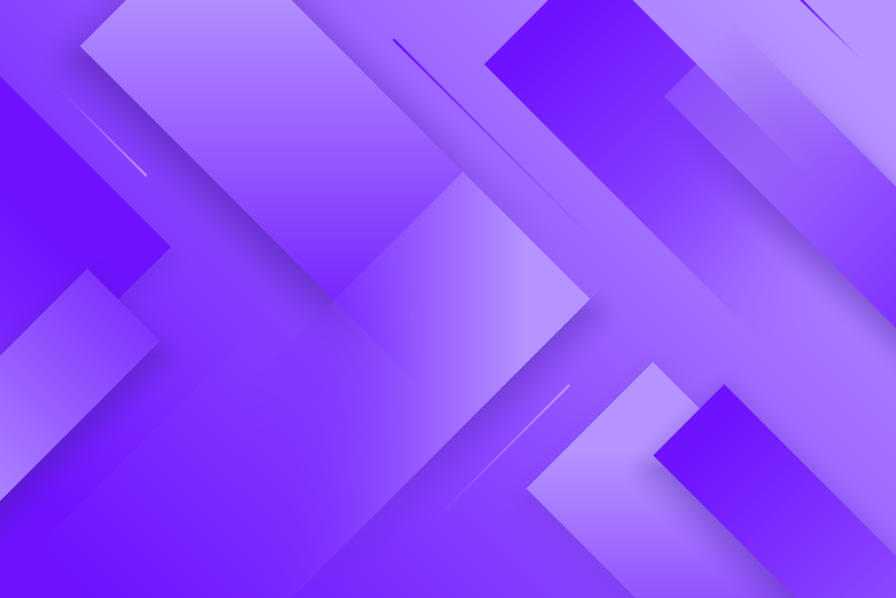
This background is drawn by a WebGL 1 fragment shader. Its source:

```glsl
precision highp float;
// Overlapping diagonal panels in violet tints, with soft drop shadows and thin streaks.
// Panels are boxes in 45 degree axes: x runs down-right, y runs up-right.
// Every fill is one deep-to-light ramp, driven by a gradient along a chosen axis.

uniform vec2 u_resolution;

const vec3 DEEP = vec3(0.43, 0.07, 1.0);
const vec3 LIGHT = vec3(0.71, 0.58, 1.0);
const vec3 SHADE = vec3(0.29, 0.13, 0.64);
const float FAR = 4.0;

vec3 tint(float t) {
  return mix(DEEP, LIGHT, clamp(t, 0.0, 1.0));
}

// Signed distance to a box given by its corners in diagonal axes
float boxDistance(vec2 q, vec2 lo, vec2 hi) {
  vec2 d = max(lo - q, q - hi) * 0.7071;
  return length(max(d, 0.0)) + min(max(d.x, d.y), 0.0);
}

float coverage(float d) {
  return clamp(0.5 - d * u_resolution.y, 0.0, 1.0);
}

// Blurred shadow, dropped straight down by the given amount
vec3 shadow(vec3 col, vec2 q, vec2 lo, vec2 hi, float drop, float blur, float strength) {
  float d = boxDistance(q - vec2(drop, -drop), lo, hi);
  float fall = 1.0 - smoothstep(-blur, blur, d);
  return mix(col, SHADE, strength * fall);
}

vec3 panel(vec3 col, vec2 q, vec2 lo, vec2 hi, float t, float alpha) {
  return mix(col, tint(t), alpha * coverage(boxDistance(q, lo, hi)));
}

// Thin line that fades from head to tail
vec3 streak(vec3 col, vec2 p, vec2 head, vec2 tail, vec3 ink) {
  vec2 axis = tail - head;
  float h = clamp(dot(p - head, axis) / dot(axis, axis), 0.0, 1.0);
  float d = length(p - head - axis * h) - mix(0.0022, 0.0008, h);
  return mix(col, ink, (1.0 - h) * coverage(d));
}

void main() {
  // Canvas is 1.5 wide and 1 high, with y measured downward
  vec2 p = gl_FragCoord.xy / u_resolution * vec2(1.5, 1.0);
  p.y = 1.0 - p.y;
  vec2 q = vec2(p.x + p.y, p.x - p.y);
  vec2 lo, hi;

  // Backdrop
  vec3 col = tint(0.37 + 0.48 * q.y);

  // Streaks
  col = streak(col, p, vec2(0.660, 0.067), vec2(1.0, 0.407), DEEP);
  col = streak(col, p, vec2(1.342, 0.0), vec2(1.445, 0.103), DEEP);
  col = streak(col, p, vec2(0.244, 0.293), vec2(0.09, 0.139), LIGHT);
  col = streak(col, p, vec2(0.952, 0.645), vec2(0.72, 0.877), LIGHT);

  // Dark panel at the left edge
  lo = vec2(-FAR, -FAR);
  hi = vec2(0.699, -0.127);
  col = shadow(col, q, lo, hi, 0.02, 0.04, 0.2);
  col = panel(col, q, lo, hi, -0.6 * (q.y + 0.3), 1.0);

  // Light panel at the lower left
  lo = vec2(0.595, -FAR);
  hi = vec2(0.838, -0.303);
  col = shadow(col, q, lo, hi, 0.025, 0.05, 0.6);
  col = panel(col, q, lo, hi, 0.27 - 1.1 * (q.y + 0.303), 1.0);

  // Deep panel along the bottom left
  col = panel(col, q, vec2(0.977, -FAR), vec2(1.488, -0.137), 0.38 + 0.44 * q.y, 1.0);

  // Large upper band
  lo = vec2(0.211, 0.057);
  hi = vec2(1.44, 0.488);
  col = shadow(col, q, lo, hi, 0.025, 0.075, 0.75 * (1.0 - smoothstep(0.9, 1.45, q.x)));
  col = panel(col, q, lo, hi, 0.95 - 1.55 * p.y, 1.0);

  // Central panel, dissolving toward the left
  lo = vec2(1.062, -FAR);
  hi = vec2(1.488, 0.488);
  col = shadow(col, q, lo, hi, 0.025, 0.055, 0.5 * smoothstep(0.45, 0.9, p.x) * step(hi.x, q.x));
  float ramp = pow(clamp((p.x - 0.1) / 0.78, 0.0, 1.0), 2.2);
  col = panel(col, q, lo, hi, ramp, smoothstep(0.38, 0.74, p.x));

  // Dark upper right band, melting into the backdrop
  lo = vec2(0.918, 0.703);
  hi = vec2(FAR, 1.059);
  col = panel(col, q, lo, hi, 0.75 * (q.x - 0.97), 1.0 - smoothstep(1.4, 2.0, q.x));

  // Right band, gaining strength toward the edge
  lo = vec2(1.273, 0.951);
  hi = vec2(FAR, 1.188);
  float strength = smoothstep(1.2, 1.75, q.x);
  col = shadow(col, q, lo, hi, 0.025, 0.05, 0.5 * strength);
  col = panel(col, q, lo, hi, 0.87 - 0.8 * (q.x - 1.273), mix(0.3, 1.0, strength));

  // Light lower right panel
  lo = vec2(1.698, 0.064);
  hi = vec2(FAR, 0.488);
  col = shadow(col, q, lo, hi, 0.02, 0.05, 0.2);
  col = panel(col, q, lo, hi, 1.0 - 2.0 * (p.y - 0.75), 1.0);

  // Dark lower right panel
  lo = vec2(1.855, 0.332);
  hi = vec2(FAR, 0.570);
  col = shadow(col, q, lo, hi, 0.025, 0.055, 0.5);
  col = panel(col, q, lo, hi, 0.7 * (q.x - 1.9), 1.0);

  gl_FragColor = vec4(col, 1.0);
}
```
